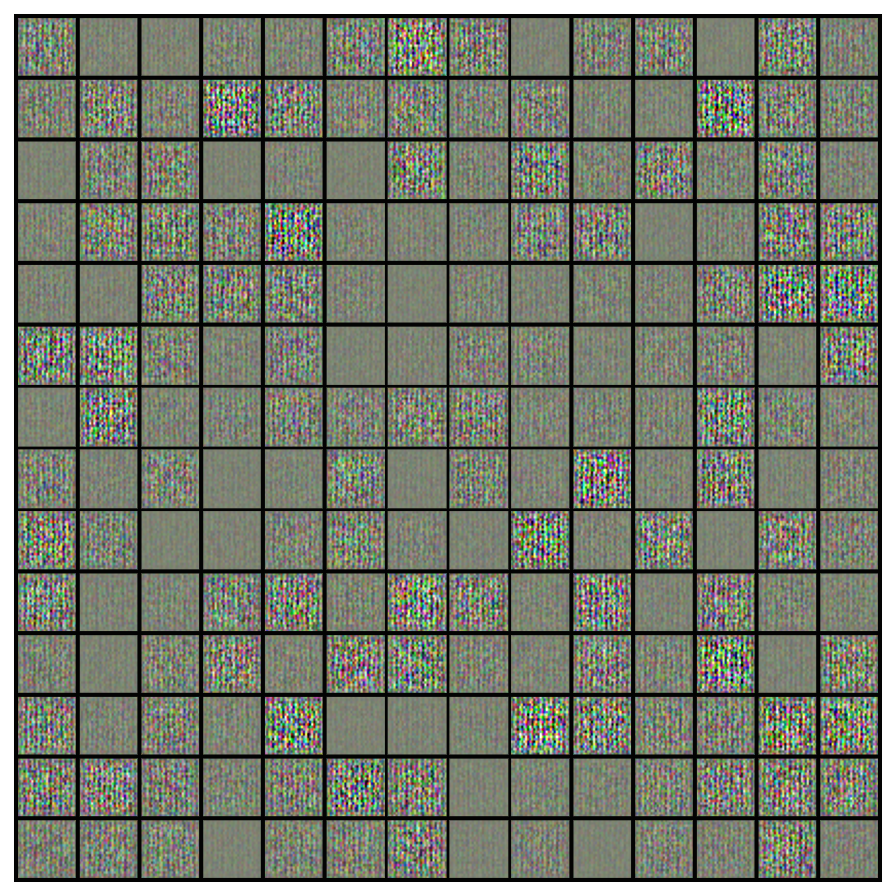
A three.js fragment shader for this pattern:

```glsl
varying vec2 vUv;

const float TILES = 14.0;
const float PITCH = 0.06887;         // tile spacing
const float LINE_OUTER = 0.0046;     // width of most grid lines
const float LINE_CENTER = 0.0031;    // width of the three middle lines
const vec2 GRAIN = vec2(30.0, 25.0); // noise cells per tile
const float STRIPES = 12.0;          // vertical bands per tile
const float STRIPE_GAIN = 0.32;
const float CONTRAST_MIN = 0.05;
const float CONTRAST_MAX = 0.52;
const float CONTRAST_SKEW = 1.7;
const vec3 PAPER = vec3(1.0);
const vec3 LINE_COLOR = vec3(0.01);
const vec3 TILE_GRAY = vec3(0.49, 0.512, 0.45);
const float TAU = 6.28319;

vec3 hash3(vec2 p) {
  vec3 q = fract(p.xyx * vec3(0.1031, 0.1030, 0.0973));
  q += dot(q, q.yxz + 33.33);
  return fract((q.xxy + q.yzz) * q.zyx);
}

// Smooth noise with independent channels, from -1 to 1
vec3 colorGrain(vec2 p) {
  vec2 i = floor(p);
  vec2 f = smoothstep(0.0, 1.0, fract(p));
  vec3 low = mix(hash3(i), hash3(i + vec2(1.0, 0.0)), f.x);
  vec3 high = mix(hash3(i + vec2(0.0, 1.0)), hash3(i + 1.0), f.x);
  return 2.0 * mix(low, high, f.y) - 1.0;
}

// Layered sines, shifted differently in every tile
vec3 stripes(vec2 local, vec3 seed) {
  float sway = 0.5 * sin(TAU * (2.0 * local.y + seed.z));
  vec3 shift = vec3(0.0, 0.5, 1.1) * seed.y;
  vec3 phase = TAU * (STRIPES * local.x + seed.x) + shift;
  return cos(phase + sway) + 0.45 * cos(phase * 0.58 - sway);
}

vec3 tileColor(vec2 grid) {
  vec2 id = floor(grid);
  vec2 local = grid - id;
  vec3 seed = hash3(id + 71.0);
  float contrast = mix(CONTRAST_MIN, CONTRAST_MAX, pow(seed.x, CONTRAST_SKEW));

  // Grain weakens toward the tile borders
  vec2 inset = min(local, 1.0 - local);
  float fade = mix(0.5, 1.0, smoothstep(0.0, 0.22, min(inset.x, inset.y)));
  vec3 grain = colorGrain(grid * GRAIN + 19.0);
  vec3 bands = stripes(local, hash3(id + 137.0)) * vec3(1.0, 1.0, 0.75);
  return TILE_GRAY + contrast * fade * (grain + STRIPE_GAIN * bands);
}

// Coverage of grid lines along one axis
float lineMask(float g, float pixel) {
  float index = clamp(floor(g + 0.5), 0.0, TILES);
  float width = abs(index - 0.5 * TILES) < 1.5 ? LINE_CENTER : LINE_OUTER;
  float edge = abs(g - index) * PITCH - 0.5 * width;
  return clamp(0.5 - edge / pixel, 0.0, 1.0);
}

void main() {
  vec2 pixel = max(fwidth(vUv), vec2(0.00001));
  vec2 grid = (vUv - 0.5) / PITCH + 0.5 * TILES;

  vec3 color = clamp(tileColor(grid), 0.0, 1.0);
  float line = max(lineMask(grid.x, pixel.x), lineMask(grid.y, pixel.y));
  color = mix(color, LINE_COLOR, line);

  // White margin beyond the outer frame
  vec2 halfSize = vec2(0.5 * (TILES * PITCH + LINE_OUTER));
  vec2 inside = clamp(0.5 + (halfSize - abs(vUv - 0.5)) / pixel, 0.0, 1.0);
  gl_FragColor = vec4(mix(PAPER, color, inside.x * inside.y), 1.0);
}
```
